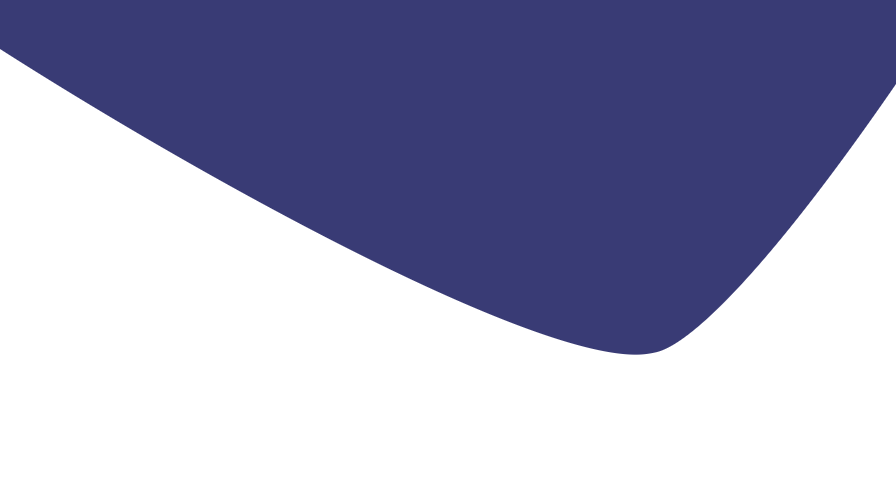
A WebGL 2 fragment shader for this background:

```glsl
#version 300 es
precision highp float;
// A flat indigo field hangs from the top of a white canvas.
// Its lower edge is a chain of cubic Bezier spans, solved for the height
// and slope at each x, then smoothed over one pixel.

uniform vec2 u_resolution;
out vec4 fragColor;

const vec3 WHITE = vec3(1.0);
const vec3 INDIGO = vec3(0.224, 0.231, 0.459);

vec2 bezier(vec2 a, vec2 b, vec2 c, vec2 d, float t) {
    float s = 1.0 - t;
    return s * s * s * a + 3.0 * s * s * t * b + 3.0 * s * t * t * c + t * t * t * d;
}

vec2 bezierTangent(vec2 a, vec2 b, vec2 c, vec2 d, float t) {
    float s = 1.0 - t;
    return 3.0 * (s * s * (b - a) + 2.0 * s * t * (c - b) + t * t * (d - c));
}

// Height and slope of a span at x, by bisection; x must grow along the span.
vec2 heightAndSlope(vec2 a, vec2 b, vec2 c, vec2 d, float x) {
    float low = 0.0;
    float high = 1.0;
    for (int i = 0; i < 20; i++) {
        float middle = 0.5 * (low + high);
        if (bezier(a, b, c, d, middle).x < x) low = middle;
        else high = middle;
    }
    float t = 0.5 * (low + high);
    vec2 tangent = bezierTangent(a, b, c, d, t);
    return vec2(bezier(a, b, c, d, t).y, tangent.y / tangent.x);
}

// Lower edge of the field, in fractions of the canvas.
vec2 fieldEdge(float x) {
    vec2 start = vec2(0.0, 0.9028);
    vec2 lowest = vec2(0.7096, 0.2963);
    vec2 bend = vec2(0.7318, 0.3009);
    vec2 end = vec2(1.0, 0.8333);

    // Long descent, tight turn, steep rise
    if (x < lowest.x)
        return heightAndSlope(start, vec2(0.2344, 0.6366), vec2(0.5859, 0.2963), lowest, x);
    if (x < bend.x)
        return heightAndSlope(lowest, vec2(0.7174, 0.2963), vec2(0.7246, 0.298), bend, x);
    return heightAndSlope(bend, vec2(0.7682, 0.3148), vec2(0.8529, 0.4537), end, x);
}

// Share of a pixel above the edge, from its distance along the edge normal.
float coverageAbove(vec2 p, vec2 edge, vec2 pixel) {
    float pixelWidth = length(vec2(edge.y, 1.0) * pixel);
    return clamp(0.5 + (p.y - edge.x) / pixelWidth, 0.0, 1.0);
}

void main() {
    vec2 pixel = 1.0 / u_resolution;
    vec2 p = gl_FragCoord.xy * pixel;
    float field = coverageAbove(p, fieldEdge(p.x), pixel);
    fragColor = vec4(mix(WHITE, INDIGO, field), 1.0);
}
```
